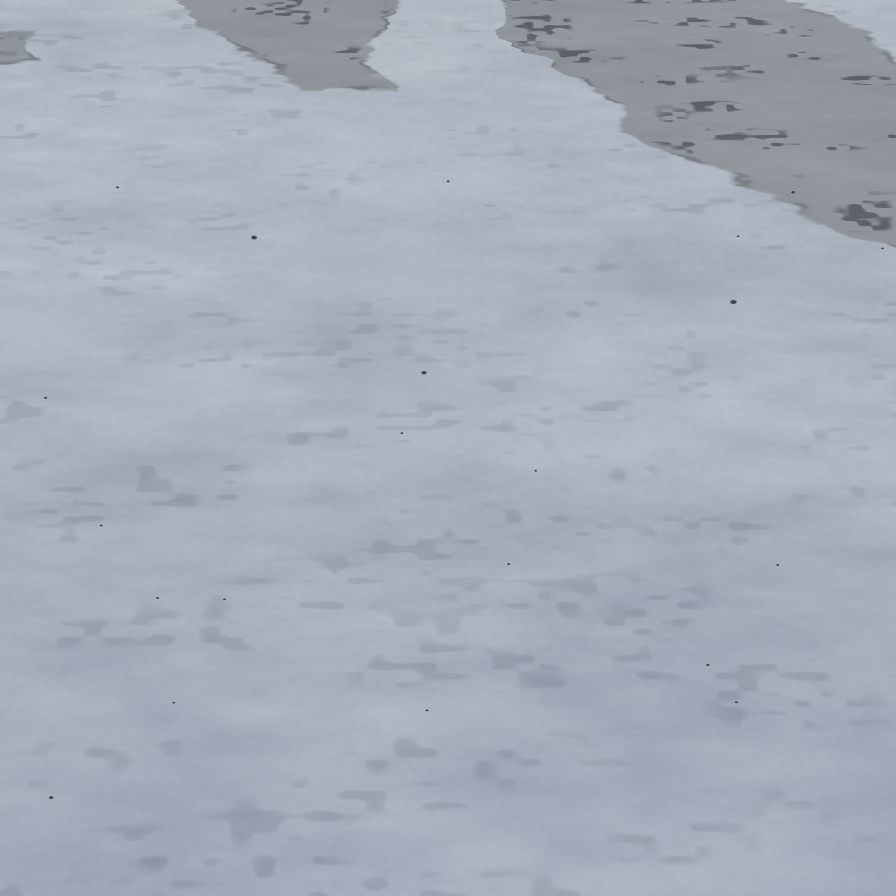
Write a WebGL 2 fragment shader that draws this texture.

```glsl
#version 300 es
precision highp float;
// Pale, frosted ground seen at a slant: streaky noise on a receding plane,
// a smooth bright track, bare grey patches at the far edge with dark
// scuffs, and a few tiny scattered specks.

uniform vec2 u_resolution;
out vec4 fragColor;

float hash(vec2 p) {
    vec3 q = fract(vec3(p.xyx) * 0.1031);
    q += dot(q, q.yzx + 33.33);
    return fract((q.x + q.y) * q.z);
}

float noise(vec2 p) {
    vec2 i = floor(p), f = fract(p);
    f = f * f * (3.0 - 2.0 * f);
    return mix(mix(hash(i), hash(i + vec2(1, 0)), f.x),
               mix(hash(i + vec2(0, 1)), hash(i + vec2(1, 1)), f.x), f.y);
}

float fbm(vec2 p) {
    float sum = 0.0, amp = 0.5;
    for (int i = 0; i < 5; i++) {
        sum += amp * noise(p);
        p = mat2(1.98, 0.14, -0.14, 1.98) * p + 17.3;
        amp *= 0.54;
    }
    return sum;
}

// Positive inside the bare areas, in canvas units of depth
float barePatches(vec2 uv, vec2 ground) {
    vec2 w = uv + vec2(0.09, 0.045) * (vec2(fbm(ground * 9.0), fbm(ground * 9.0 + 40.0)) - 0.5);
    float nearEdge = 0.965 - 0.055 * smoothstep(0.2, 0.34, w.x);
    float left = min(0.11 - abs(w.x - 0.32), w.y - nearEdge);
    float corner = min(0.035 - w.x, 0.02 - abs(w.y - 0.95));
    float reach = 0.28 * pow(max(w.x - 0.57, 0.0) / 0.43, 0.6);
    float right = min(w.y - 1.0 + reach, 1.0 - w.y + 0.58 * (0.89 - w.x));
    right = min(right, w.x - 0.57);
    return max(max(left, corner), right);
}

// Small flattened dots, at most one in each cell
float specks(vec2 uv) {
    vec2 p = uv * 13.0, cell = floor(p);
    vec2 centre = 0.15 + 0.7 * vec2(hash(cell + 5.1), hash(cell + 71.7));
    float size = mix(0.016, 0.052, pow(hash(cell + 23.9), 3.0));
    float d = length((fract(p) - centre) * vec2(1.0, 1.5));
    float present = step(0.84, hash(cell + 91.3)) * step(uv.y, 0.8);
    return present * (1.0 - smoothstep(size * 0.5, size + 0.012, d));
}

void main() {
    vec2 uv = gl_FragCoord.xy / u_resolution;

    // Receding plane: features shrink and flatten towards the top
    float depth = 1.0 / (2.0 - uv.y);
    vec2 ground = vec2((uv.x - 0.45) * depth, 5.0 * depth) + 8.0;

    // Frost tone: broad drifts, finer streaks and a smooth track
    float track = exp(-pow((uv.x - 0.46) / 0.075, 2.0)) * smoothstep(0.35, 0.9, uv.y);
    float drift = fbm(ground * 6.0) - 0.5;
    float streak = fbm(ground * vec2(20.0, 23.0) + 60.0) - 0.5;
    float tone = 0.36 + 0.4 * uv.y + 0.1 * track;
    tone += (1.0 - 0.5 * track) * (0.95 * drift + 0.55 * streak);
    tone -= 0.12 * smoothstep(0.6, 1.0, uv.x) * smoothstep(0.2, 0.8, uv.y);
    vec3 color = mix(vec3(0.6, 0.632, 0.685), vec3(0.715, 0.747, 0.785), tone);
    color += vec3(-0.006, -0.003, 0.006) * (1.0 - uv.y);

    // Clustered wrinkles and fine grain
    float cluster = smoothstep(0.5, 0.75, noise(ground * vec2(13.0, 14.0) + 31.0));
    float wrinkle = smoothstep(0.55, 0.85, noise(ground * vec2(64.0, 60.0)));
    color -= 0.055 * cluster * wrinkle * (1.0 - 0.6 * track);
    color += 0.014 * (noise(uv * vec2(190.0, 240.0)) - 0.5);

    // Bare grey patches with scuffs and a broken dark rim
    float inside = barePatches(uv, ground);
    float bare = smoothstep(-0.003, 0.004, inside);
    vec3 grey = vec3(0.56, 0.578, 0.607) + 0.06 * drift + 0.05 * streak;
    float scuffArea = smoothstep(0.58, 0.76, noise(ground * vec2(19.0, 17.0) + 3.0));
    float scuff = smoothstep(0.5, 0.75, noise(ground * vec2(95.0, 62.0) + 9.0));
    grey -= 0.2 * scuffArea * scuff * smoothstep(0.005, 0.025, inside);
    float rim = 1.0 - smoothstep(0.001, 0.005, abs(inside - 0.004));
    grey -= 0.09 * rim * smoothstep(0.45, 0.75, noise(ground * 24.0));
    color = mix(color, grey, bare);

    color = mix(color, vec3(0.17, 0.18, 0.21), 0.85 * specks(uv));
    fragColor = vec4(color, 1.0);
}
```
